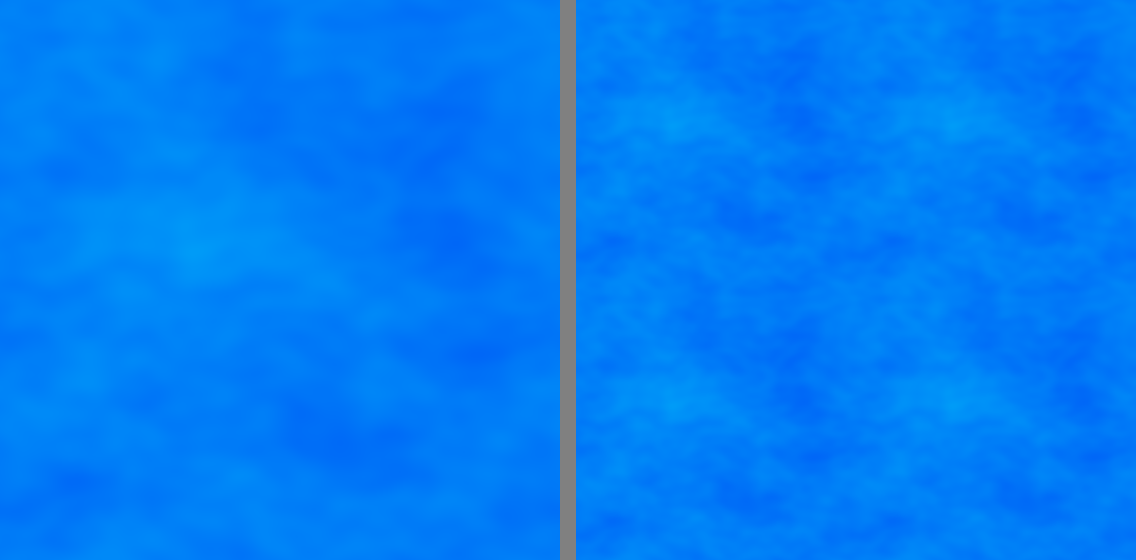
Left, the tile; right, the same tile 2 across and 2 down.
Reproduce this texture procedurally as a three.js fragment shader.

```glsl
#define BASE_CELLS vec2(2.0, 3.0)
#define OCTAVES 4
#define GAIN 0.72
#define CONTRAST 0.102
#define WARP 0.025
#define MEAN_GREEN 0.492
#define GREEN_RANGE vec2(0.37, 0.61)
#define BLUE 0.97

varying vec2 vUv;

// Random unit gradient for a lattice cell
vec2 cellGradient(vec2 cell, float seed) {
  vec3 p = fract(vec3(cell.xyx + seed) * vec3(0.1031, 0.1030, 0.0973));
  p += dot(p, p.yzx + 33.33);
  float angle = 6.28318 * fract((p.x + p.y) * p.z);
  return vec2(cos(angle), sin(angle));
}

// Gradient noise that wraps after the given whole number of cells
float tiledNoise(vec2 uv, vec2 cells, float seed) {
  vec2 p = uv * cells;
  vec2 i = floor(p);
  vec2 f = p - i;
  vec2 w = f * f * f * (f * (f * 6.0 - 15.0) + 10.0);
  vec2 lo = mod(i, cells);
  vec2 hi = mod(i + 1.0, cells);
  float a = dot(cellGradient(lo, seed), f);
  float b = dot(cellGradient(vec2(hi.x, lo.y), seed), f - vec2(1.0, 0.0));
  float c = dot(cellGradient(vec2(lo.x, hi.y), seed), f - vec2(0.0, 1.0));
  float d = dot(cellGradient(hi, seed), f - 1.0);
  return mix(mix(a, b, w.x), mix(c, d, w.x), w.y);
}

// Sum of octaves, all wider than tall
float cloudField(vec2 uv) {
  vec2 cells = BASE_CELLS;
  float amplitude = 1.0;
  float sum = 0.0;
  for (int octave = 0; octave < OCTAVES; octave++) {
    sum += amplitude * tiledNoise(uv, cells, 17.0 + 31.0 * float(octave));
    cells *= 2.0;
    amplitude *= GAIN;
  }
  return sum;
}

void main() {
  // Periodic warp loosens the lattice
  vec2 drift = vec2(tiledNoise(vUv, vec2(4.0, 5.0), 211.0),
                    tiledNoise(vUv, vec2(5.0, 4.0), 263.0));
  float field = cloudField(vUv + WARP * drift);

  // Only the green channel varies, from deep blue to azure
  float green = clamp(MEAN_GREEN + CONTRAST * field, GREEN_RANGE.x, GREEN_RANGE.y);
  gl_FragColor = vec4(0.0, green, BLUE, 1.0);
}
```
